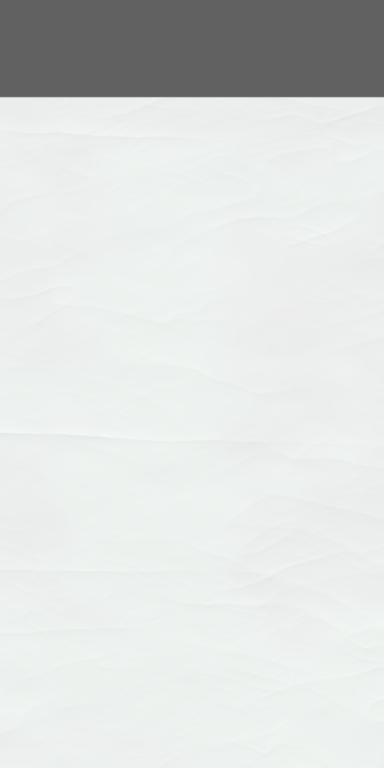
Write a Shadertoy shader that draws this texture.

```glsl
// Crumpled white paper below a flat dark grey band.
// Ridged, stretched noise forms a height field lit from above by a finite
// difference; a few long folds and faint tonal patches are added on top.

float hash(vec2 p) {
    return fract(sin(dot(p, vec2(127.1, 311.7))) * 43758.5453);
}

float noise(vec2 p) {
    vec2 i = floor(p), f = fract(p);
    f = f * f * (3.0 - 2.0 * f);
    return mix(mix(hash(i), hash(i + vec2(1, 0)), f.x),
               mix(hash(i + vec2(0, 1)), hash(i + vec2(1, 1)), f.x), f.y);
}

float fbm(vec2 p) {
    float sum = 0.0, amp = 0.5;
    for (int i = 0; i < 4; i++) {
        sum += amp * noise(p);
        p = mat2(1.6, 1.2, -1.2, 1.6) * p + 7.3;
        amp *= 0.5;
    }
    return sum / 0.9375;
}

// Peaked creases, mostly horizontal, with tilts alternating per layer
float creaseHeight(vec2 p) {
    p += 0.07 * vec2(fbm(p * 5.0), fbm(p * 5.0 + 31.0));
    float height = 0.0, scale = 1.0, tilt = 0.28;
    for (int i = 0; i < 4; i++) {
        vec2 q = mat2(cos(tilt), sin(tilt), -sin(tilt), cos(tilt)) * p;
        q = q * vec2(3.2, 9.0) * scale + float(i) * 17.0;
        float ridge = exp(-7.0 * abs(noise(q) - 0.5));
        float presence = smoothstep(0.25, 0.75, noise(q * 0.45 + 50.0));
        height += ridge * presence / scale;
        scale *= 1.75;
        tilt *= -1.1;
    }
    return height;
}

// Long fold: bright lip above the line, shadow below, fading along x
float fold(vec2 p, float level, float slope, float fade) {
    float wobble = 0.022 * (fbm(vec2(p.x * 7.0, level * 40.0)) - 0.5);
    float d = p.y - level - slope * p.x - wobble;
    float lip = smoothstep(-0.003, 0.003, d) * exp(-max(d, 0.0) / 0.014);
    float shade = smoothstep(0.003, -0.003, d) * exp(min(d, 0.0) / 0.011);
    float strength = mix(1.0, 0.2, smoothstep(fade - 0.2, fade + 0.2, p.x));
    strength *= 0.4 + 0.9 * noise(vec2(p.x * 9.0, level * 23.0));
    return strength * (0.7 * lip - shade);
}

void mainImage(out vec4 fragColor, in vec2 fragCoord) {
    vec2 p = fragCoord / iResolution.y * 2.0;
    float pixel = 2.0 / iResolution.y;

    // Faint green-white and neutral patches
    float patches = smoothstep(0.35, 0.65, fbm(p * vec2(2.5, 4.0) + 3.0));
    vec3 paper = mix(vec3(0.929, 0.947, 0.937), vec3(0.925, 0.929, 0.928), patches);

    // Creases lit from above, calmer around the middle of the sheet
    vec2 toLight = vec2(-0.002, 0.006);
    float relief = creaseHeight(p - toLight * 0.5) - creaseHeight(p + toLight * 0.5);
    float calm = 0.65 + 0.35 * smoothstep(0.1, 0.6, abs(p.y - 0.9));
    float light = 0.045 * calm * clamp(relief, -0.8, 0.8);

    // Broad unevenness of the sheet
    light += 0.018 * (fbm(p * vec2(5.0, 13.0) + 11.0) - 0.5);

    light += 0.038 * fold(p, 0.875, -0.040, 0.55);
    light += 0.018 * fold(p, 0.516, -0.010, 0.45);
    light += 0.018 * fold(p, 0.355, 0.040, 0.30);
    light += 0.017 * fold(p, 1.660, -0.040, 0.50);
    paper += light;

    // Flat band across the top
    float band = smoothstep(-pixel, pixel, p.y - 1.747);
    fragColor = vec4(mix(paper, vec3(0.38), band), 1.0);
}
```
